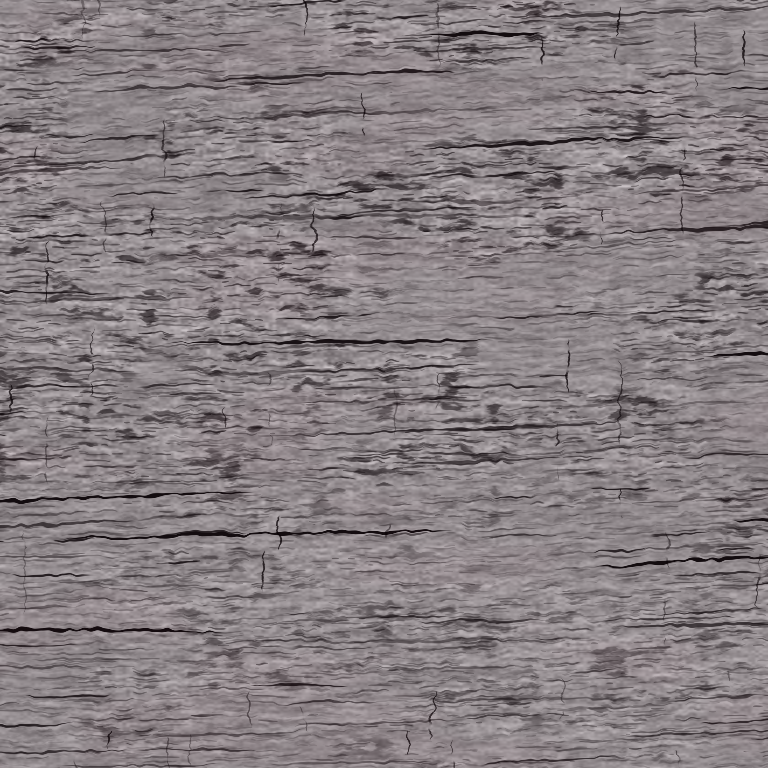
A Shadertoy shader for this texture:

```glsl
float hash(vec2 p) {
    return fract(sin(dot(p, vec2(127.1, 311.7))) * 43758.5453);
}

float noise(vec2 p) {
    vec2 cell = floor(p), f = fract(p);
    f = f * f * (3.0 - 2.0 * f);
    float low = mix(hash(cell), hash(cell + vec2(1, 0)), f.x);
    float high = mix(hash(cell + vec2(0, 1)), hash(cell + vec2(1, 1)), f.x);
    return mix(low, high, f.y);
}

float fbm(vec2 p) {
    float sum = 0.0, amp = 0.5;
    for (int i = 0; i < 4; i++) {
        sum += amp * noise(p);
        p = p * 2.03 + 17.3;
        amp *= 0.5;
    }
    return sum / 0.9375;
}

// Tapered splits along x, scattered one per grid cell.
float cracks(vec2 p, vec2 cells, float width, float density, float seed) {
    const float softness = 0.0011;
    vec2 q = p * cells, base = floor(q);
    float depth = 0.0;
    for (int j = -1; j <= 1; j++) {
        for (int i = -1; i <= 1; i++) {
            vec2 id = base + vec2(i, j);
            vec2 key = id + seed;
            vec2 jitter = vec2(hash(key + 3.1), hash(key + 7.7)) - 0.5;
            vec2 d = (q - id - 0.5 - 0.8 * jitter) / cells;
            float halfLength = mix(0.15, 1.1, hash(key + 11.3)) / cells.x;
            float slope = 0.07 * (hash(key + 19.9) - 0.5);
            float along = d.x / halfLength;
            float taper = max(1.0 - along * along, 0.0);
            float gap = abs(d.y - slope * d.x) - width * taper;
            float line = 1.0 - smoothstep(-0.0003, softness, gap);
            float strength = mix(0.35, 1.0, hash(key + 23.5));
            line *= smoothstep(0.0, 0.25, taper) * strength;
            depth = max(depth, line * step(hash(key + 31.7), density));
        }
    }
    return depth;
}

// Uneven gate that breaks a line into dashes.
float broken(vec2 p, float cut) {
    return smoothstep(cut - 0.12, cut + 0.12, noise(p));
}

// Fibre height used for both tone and relief.
float fibres(vec2 p) {
    return 0.5 * noise(p * vec2(22, 125)) + 0.5 * noise(p * vec2(70, 240) + 9.0);
}

void mainImage(out vec4 fragColor, in vec2 fragCoord) {
    vec2 uv = fragCoord / iResolution.y;

    // Gently rising grain with a ragged, splintered path
    vec2 grain = uv;
    grain.y += 0.012 * (noise(uv * vec2(3, 6)) - 0.5) - 0.025 * uv.x;
    float jag = 0.0045 * (noise(uv * vec2(32, 26)) - 0.5);
    jag += 0.0035 * (noise(uv * vec2(110, 60)) - 0.5);
    vec2 torn = grain + vec2(0.0, jag);
    float ragged = 0.25 + 1.4 * noise(uv * vec2(65, 45) + 12.0);

    // Rough weathering, weaker on the lower part
    float rough = smoothstep(0.36, 0.62, fbm(grain * vec2(6, 16) + 4.0));
    rough *= mix(0.55, 1.0, smoothstep(0.25, 0.5, uv.y));

    // Fibre tone, grit and relief
    float height = fibres(torn);
    float relief = height - fibres(torn + vec2(0.0, 0.003));
    float tone = 0.565 + 0.02 * rough;
    tone += 0.2 * (height - 0.5) * mix(0.8, 1.2, rough);
    tone += 0.1 * relief;
    tone += 0.06 * (fbm(grain * vec2(4, 22) + 30.0) - 0.5);
    tone += 0.13 * (noise(uv * vec2(210, 330)) - 0.5) * mix(0.6, 1.2, rough);

    // Dashed hairlines
    float hair = cracks(torn, vec2(24, 100), 0.0007, 0.5, 5.0);
    hair *= broken(uv * vec2(50, 110), 0.38);
    float ticks = cracks(torn, vec2(50, 125), 0.0006, 0.4, 19.0);
    tone *= 1.0 - 0.6 * hair * mix(0.6, 1.0, rough);
    tone *= 1.0 - 0.55 * ticks * mix(0.3, 1.0, rough);

    // Torn pits in the rough wood
    float pits = smoothstep(0.58, 0.74, fbm(torn * vec2(36, 120) + 50.0));
    tone *= 1.0 - 0.55 * pits * mix(0.2, 1.0, rough);

    // Medium and long splits
    float medium = cracks(torn, vec2(9, 36), 0.001 * ragged, 0.42, 41.0);
    medium *= broken(uv * vec2(24, 70) + 5.0, 0.3);
    float large = cracks(torn, vec2(4, 15), 0.0017 * ragged, 0.4, 83.0);
    tone *= 1.0 - 0.8 * medium;
    tone = mix(tone, 0.06, min(large * 1.15, 1.0));

    // Short jagged breaks across the grain
    float sideways = 0.012 * (fbm(uv * vec2(25, 75)) - 0.5);
    sideways += 0.003 * (noise(uv * vec2(60, 170)) - 0.5);
    vec2 across = vec2(uv.y, uv.x + sideways);
    float breaks = cracks(across, vec2(18, 13), 0.0008 * ragged, 0.2, 127.0);
    tone *= 1.0 - 0.8 * breaks * broken(uv * 75.0, 0.35);

    // Warm grey with faint mauve stains
    float stain = smoothstep(0.48, 0.7, fbm(uv * vec2(6, 15) + 70.0));
    vec3 tint = vec3(0.016, -0.012, 0.0) + stain * vec3(0.003, -0.007, -0.004);
    fragColor = vec4(clamp(tone + tint, 0.0, 1.0), 1.0);
}
```
